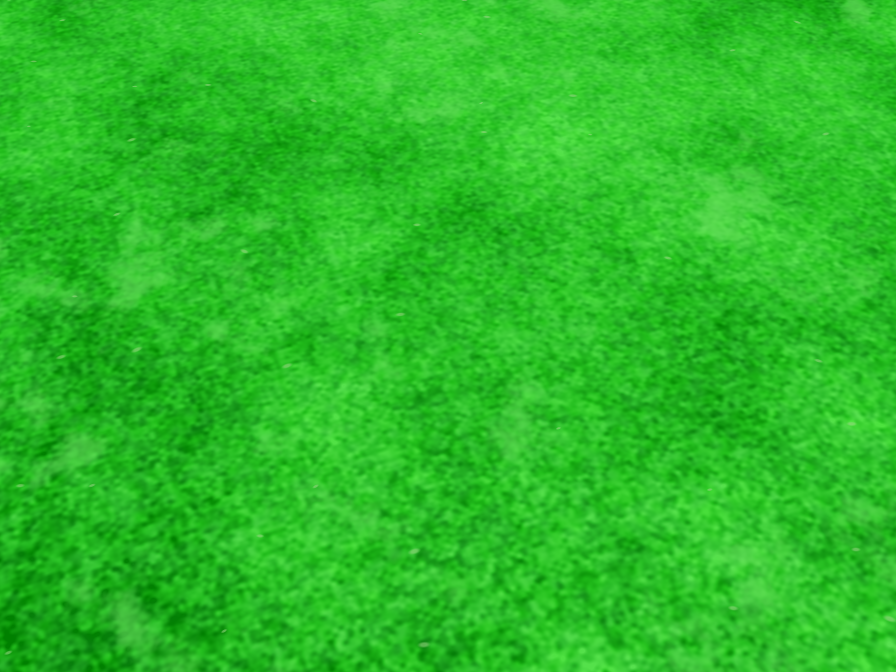
Reproduce this texture procedurally as a WebGL 2 fragment shader.

```glsl
#version 300 es
precision highp float;

uniform vec2 u_resolution;
out vec4 fragColor;

const vec3 SHADE_GREEN = vec3(0.05, 0.57, 0.05);
const vec3 MID_GREEN = vec3(0.15, 0.745, 0.135);
const vec3 LIGHT_GREEN = vec3(0.29, 0.86, 0.25);
const vec3 PALE_GREEN = vec3(0.40, 0.87, 0.36);
const vec3 STRAW = vec3(0.58, 0.84, 0.50);
const vec3 CHROMA_SHIFT = vec3(0.05, -0.01, 0.08);

const float PERSPECTIVE = 0.4;       // how much the ground shrinks at the top
const float BLADE_FREQ = 105.0;      // blades per canvas height, at the bottom
const float CLUMP_FREQ = 42.0;
const float PATCH_FREQ = 4.5;
const float SMUDGE_FREQ = 8.0;
const float SPECK_FREQ = 8.0;
const float SPECK_CHANCE = 0.22;
const float BLADE_NEAR = 0.60;       // blade contrast at the bottom
const float BLADE_FAR = 0.30;        // blade contrast at the top
const float CLUMP_CONTRAST = 0.20;
const float PATCH_CONTRAST = 1.05;
const float SMUDGE_STRENGTH = 0.6;

uint mixBits(uint v) {
    v = v * 747796405u + 2891336453u;
    v = ((v >> ((v >> 28u) + 4u)) ^ v) * 277803737u;
    return (v >> 22u) ^ v;
}

float hash(vec2 cell, uint seed) {
    uvec2 c = uvec2(ivec2(cell));
    return float(mixBits(c.x + mixBits(c.y + mixBits(seed))) >> 8u) / 16777216.0;
}

float valueNoise(vec2 p, uint seed) {
    vec2 cell = floor(p);
    vec2 f = fract(p);
    f = f * f * (3.0 - 2.0 * f);
    float low = mix(hash(cell, seed), hash(cell + vec2(1, 0), seed), f.x);
    float high = mix(hash(cell + vec2(0, 1), seed), hash(cell + vec2(1, 1), seed), f.x);
    return mix(low, high, f.y);
}

vec2 rotate(vec2 p, float angle) {
    float c = cos(angle), s = sin(angle);
    return vec2(c * p.x - s * p.y, s * p.x + c * p.y);
}

float fractalNoise(vec2 p, uint seed) {
    float sum = 0.0, weight = 0.5, total = 0.0;
    for (uint i = 0u; i < 5u; i++) {
        sum += weight * valueNoise(p, seed + i);
        total += weight;
        weight *= 0.6;
        p = rotate(p, 0.65) * 2.03;
    }
    return sum / total;
}

// Two crossed layers hide the noise grid; blades lie slightly flat.
float bladeGrain(vec2 ground) {
    vec2 p = ground * BLADE_FREQ;
    float first = valueNoise(rotate(p, 0.45) * vec2(0.85, 1.05), 11u);
    float second = valueNoise(rotate(p, -0.35) * vec2(0.95, 1.2), 12u);
    return first + second - 1.0;
}

// Rare dry bits, at most one in each cell.
float strawSpecks(vec2 ground) {
    vec2 p = ground * SPECK_FREQ;
    vec2 cell = floor(p);
    vec2 centre = 0.2 + 0.6 * vec2(hash(cell, 31u), hash(cell, 32u));
    vec2 offset = rotate(fract(p) - centre, 1.2 * hash(cell, 33u) - 0.6);
    float size = mix(0.02, 0.045, hash(cell, 34u));
    float speck = 1.0 - smoothstep(0.4, 1.4, length(offset * vec2(0.6, 1.2)) / size);
    return speck * step(hash(cell, 35u), SPECK_CHANCE);
}

// Broad light: brighter up and right, dim in two opposite corners.
float broadLight(vec2 uv) {
    float light = 0.14 * (uv.y - 0.5) + 0.10 * (uv.x - 0.5);
    light -= 0.24 * (1.0 - smoothstep(0.0, 0.3, length((uv - vec2(0.0, 0.1)) * vec2(1.2, 1.0))));
    light -= 0.25 * (1.0 - smoothstep(0.0, 0.16, length((uv - vec2(0.95, 1.02)) * vec2(0.8, 2.0))));
    return light;
}

void main() {
    vec2 uv = gl_FragCoord.xy / u_resolution;
    vec2 p = (gl_FragCoord.xy - vec2(0.5 * u_resolution.x, 0.0)) / u_resolution.y;
    vec2 ground = p / (1.0 - PERSPECTIVE * p.y);

    // Tone: 0 is shade, 0.5 plain grass, 1 sunlit tips
    float patches = fractalNoise(ground * PATCH_FREQ, 1u) - 0.5;
    float clumps = valueNoise(rotate(ground, 0.5) * CLUMP_FREQ, 21u) - 0.5;
    float tone = 0.5 + broadLight(uv) + PATCH_CONTRAST * patches + CLUMP_CONTRAST * clumps;
    tone += mix(BLADE_NEAR, BLADE_FAR, uv.y) * bladeGrain(ground);

    vec3 color = mix(SHADE_GREEN, MID_GREEN, clamp(2.0 * tone, -0.4, 1.0));
    color = mix(color, LIGHT_GREEN, clamp(2.0 * tone - 1.0, 0.0, 1.2));

    // Soft hue drift and worn, pale smudges
    float drift = valueNoise(rotate(ground, 0.9) * 1.3 * CLUMP_FREQ, 22u) - 0.4;
    color += CHROMA_SHIFT * drift;
    float smudge = smoothstep(0.57, 0.80, fractalNoise(ground * SMUDGE_FREQ, 41u));
    color = mix(color, PALE_GREEN, SMUDGE_STRENGTH * smudge);

    color = mix(color, STRAW, 0.6 * strawSpecks(ground));
    fragColor = vec4(clamp(color, 0.0, 1.0), 1.0);
}
```
